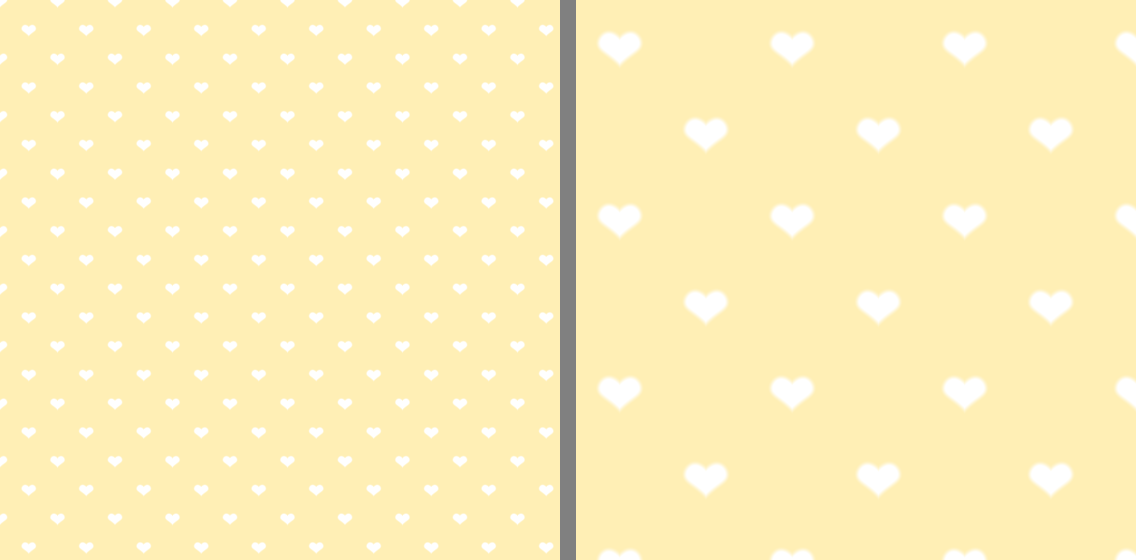
Left, the full canvas; right, a detail of the centre.
Reproduce this pattern procedurally as a Shadertoy shader.

```glsl
// Small soft white hearts in staggered rows on pale cream yellow.

const vec3 CREAM = vec3(1.0, 0.937, 0.71);
const vec3 WHITE = vec3(1.0);
const float REPEATS = 9.74;       // lattice cells across the canvas
const float HALF_WIDTH = 0.124;   // heart half width, in cells
const float SOFTNESS = 0.14;      // edge blur, in heart half widths
const float TOP_OFFSET = 0.029;   // first row's drop below the top edge, in cells

// Approximate signed distance to a heart of half width 1:
// an ellipse whose midline is bent upward on both sides.
float heartDistance(vec2 p, float bodyHeight, float rise, float droop) {
    float x = abs(p.x);
    float midline = x * (rise - droop * x);
    float slope = rise - 2.0 * droop * x;
    float v = (p.y - midline) / bodyHeight;
    vec2 gradient = 2.0 * vec2(x - v * slope / bodyHeight, v / bodyHeight);
    return (x * x + v * v - 1.0) / max(length(gradient), 0.5);
}

// Offset from the nearest point of a unit square lattice.
vec2 latticeOffset(vec2 p, vec2 shift) {
    return fract(p - shift + 0.5) - 0.5;
}

// Coverage of one heart, with its bounding box centred on the origin.
float heartMask(vec2 cell, float halfWidth, float blur) {
    vec2 p = cell / halfWidth + vec2(0.0, 0.13);
    float d = heartDistance(p, 0.64, 1.0, 0.62);
    return 1.0 - smoothstep(-blur, blur, d);
}

void mainImage(out vec4 fragColor, in vec2 fragCoord) {
    // Cell coordinates, anchored at the top left corner
    vec2 fromTopLeft = (fragCoord - vec2(0.0, iResolution.y)) / iResolution.y;
    vec2 p = fromTopLeft * REPEATS + vec2(0.0, TOP_OFFSET);

    // Keep the blur at least one pixel wide
    float pixel = REPEATS / (iResolution.y * HALF_WIDTH);
    float blur = max(SOFTNESS, 0.75 * pixel);

    // Two interleaved lattices, half a cell apart
    float hearts = 0.0;
    for (int i = 0; i < 2; i++) {
        vec2 cell = latticeOffset(p, vec2(0.5 * float(i)));
        hearts = max(hearts, heartMask(cell, HALF_WIDTH, blur));
    }

    fragColor = vec4(mix(CREAM, WHITE, hearts), 1.0);
}
```
